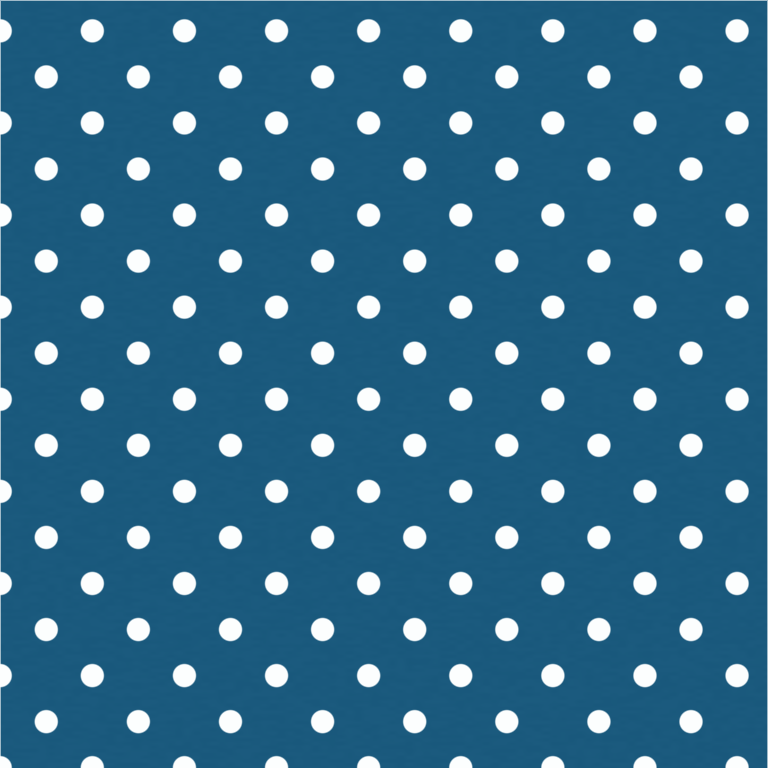
A WebGL 1 fragment shader for this pattern:

```glsl
precision highp float;
// White polka dots in staggered rows on a deep blue ground with faint grain.

#define PITCH 0.11993
#define DOT_RADIUS 0.0151
#define ORIGIN vec2(0.0003, 0.0004)
#define GROUND vec3(0.102, 0.350, 0.490)
#define DOT_COLOUR vec3(0.990, 0.995, 0.995)
#define GRAIN_CELLS vec2(90.0, 220.0)
#define GRAIN_AMOUNT 0.012
#define RIM_WIDTH 0.0012
#define RIM_OPACITY 0.6

uniform vec2 u_resolution;

float hash(vec2 p) {
    vec3 q = fract(vec3(p.xyx) * 0.1031);
    q += dot(q, q.yzx + 33.33);
    return fract((q.x + q.y) * q.z);
}

float valueNoise(vec2 p) {
    vec2 cell = floor(p);
    vec2 f = fract(p);
    f = f * f * (3.0 - 2.0 * f);
    float low = mix(hash(cell), hash(cell + vec2(1.0, 0.0)), f.x);
    float high = mix(hash(cell + vec2(0.0, 1.0)), hash(cell + 1.0), f.x);
    return mix(low, high, f.y);
}

// Distance to the nearest point of a square lattice that includes the origin.
float latticeDistance(vec2 p) {
    return length((fract(p / PITCH + 0.5) - 0.5) * PITCH);
}

void main() {
    float pixel = 1.0 / u_resolution.y;
    vec2 uv = gl_FragCoord.xy * pixel;
    vec2 p = uv - ORIGIN;

    // Ground with soft, slightly horizontal grain
    vec3 colour = GROUND + GRAIN_AMOUNT * (valueNoise(uv * GRAIN_CELLS) - 0.5);

    // Two interleaved lattices make the staggered rows
    float centre = min(latticeDistance(p), latticeDistance(p + 0.5 * PITCH));
    float dots = 1.0 - smoothstep(-pixel, pixel, centre - DOT_RADIUS);
    colour = mix(colour, DOT_COLOUR, dots);

    // Thin pale rim along the left, right and top edges
    float aspect = u_resolution.x * pixel;
    float inset = min(min(uv.x, aspect - uv.x), 1.0 - uv.y);
    float rim = 1.0 - smoothstep(-0.5 * pixel, 0.5 * pixel, inset - RIM_WIDTH);
    colour = mix(colour, DOT_COLOUR, rim * RIM_OPACITY);

    gl_FragColor = vec4(colour, 1.0);
}
```
